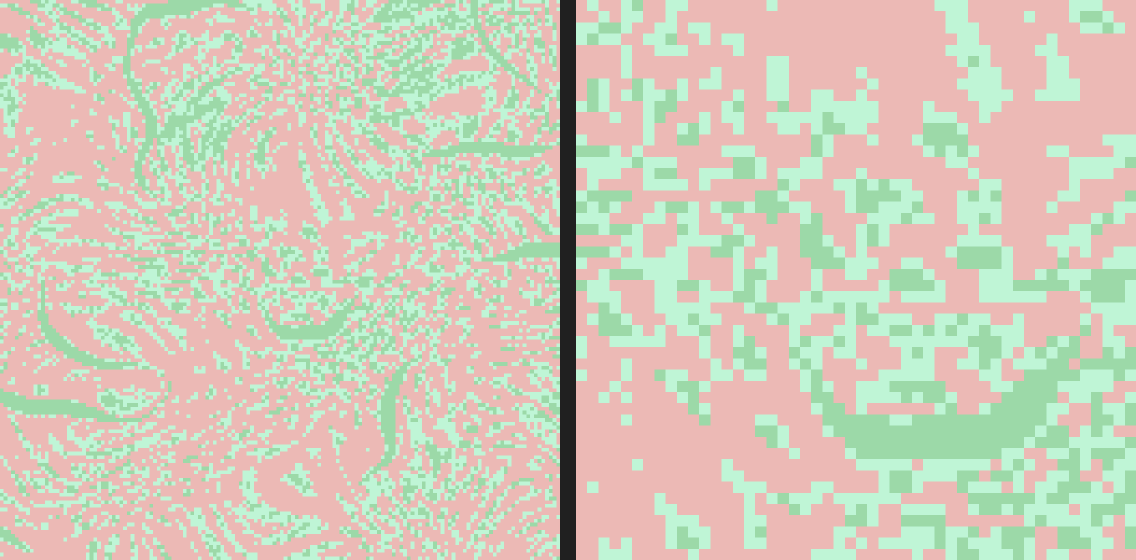
Left, the full canvas; right, a detail of the centre.
Write a Shadertoy shader that draws this texture.

```glsl
// Blocky mint and green grains with winding green veins on a pink ground.

const vec3 PINK  = vec3(0.925, 0.727, 0.708);
const vec3 MINT  = vec3(0.75, 0.96, 0.84);
const vec3 GREEN = vec3(0.61, 0.85, 0.66);

const float CELLS = 150.0;
const int WAVES = 12;
const float TAU = 6.2831853;

// Uniform random value with zero mean and unit variance
float speck(vec2 cell, float seed) {
    vec3 q = fract(vec3(cell.xyx + seed * 17.3) * 0.1031);
    q += dot(q, q.yzx + 33.33);
    return (fract((q.x + q.y) * q.z) - 0.5) * 3.464;
}

// Layered sines in scattered directions: zero mean, unit variance
float waves(vec2 p, float cycles, float seed) {
    float sum = 0.0;
    for (int i = 0; i < WAVES; i++) {
        float n = float(i);
        float angle = n * 2.39996 + seed * 1.7;
        float freq = cycles * (0.6 + 0.8 * fract(n * 0.618 + seed * 0.37));
        float phase = n * n * 1.73 + seed * 5.1;
        sum += sin(TAU * freq * dot(p, vec2(cos(angle), sin(angle))) + phase);
    }
    return sum * sqrt(2.0 / float(WAVES));
}

float veinField(vec2 p) {
    vec2 waver = 0.006 * sin(p.yx * vec2(47.0, 39.0) + p * 21.0);
    return waves((p + waver) * vec2(0.7, 1.2), 2.2, 4.0);
}

// Approximate distance to the zero contour of the vein field
float veinDistance(vec2 p) {
    const float STEP = 0.002;
    float v = veinField(p);
    vec2 slope = vec2(veinField(p + vec2(STEP, 0.0)),
                      veinField(p + vec2(0.0, STEP))) - v;
    return abs(v) * STEP / max(length(slope), 1e-5);
}

// Stretch the grains into streaks that follow a broad flow
vec2 flow(vec2 p) {
    vec2 bend = vec2(waves(p, 2.5, 1.0), waves(p, 2.5, 2.0));
    return vec2(p.x * (0.65 + 0.3 * p.x), p.y) + 0.045 * bend;
}

vec3 cellColor(vec2 cell) {
    vec2 p = (cell + 0.5) / CELLS;

    // Veins taper and vanish along their length
    float dist = veinDistance(p);
    float strength = clamp(waves(p, 2.0, 7.0) + 0.2, 0.0, 1.7);
    float halfWidth = 0.008 * strength;
    if (dist < halfWidth) return GREEN;
    float rim = 0.004 * step(-0.3, speck(cell, 3.0));
    if (strength > 0.0 && dist < halfWidth + rim) return MINT;

    // Grains thicken toward the upper right and thin out beside veins
    float density = 0.35 * waves(p, 3.0, 9.0) + 0.45 * (p.x + p.y - 1.0);
    float clearing = 0.8 * min(strength * 2.0, 1.0)
                   * (1.0 - smoothstep(0.0, 0.05, dist));
    float grain = 0.86 * waves(flow(p), 28.0, 5.0)
                + 0.3 * speck(cell, 1.0) + density - clearing;

    if (grain + 0.3 * speck(cell, 2.0) > 1.18) return GREEN;
    return grain > 0.21 ? MINT : PINK;
}

void mainImage(out vec4 fragColor, in vec2 fragCoord) {
    // Four samples per pixel soften the block edges
    vec3 color = vec3(0.0);
    for (int i = 0; i < 4; i++) {
        vec2 offset = vec2(float(i % 2), float(i / 2)) * 0.5 - 0.25;
        vec2 uv = (fragCoord + offset) / iResolution.y;
        color += cellColor(floor(uv * CELLS));
    }
    fragColor = vec4(color / 4.0, 1.0);
}
```
